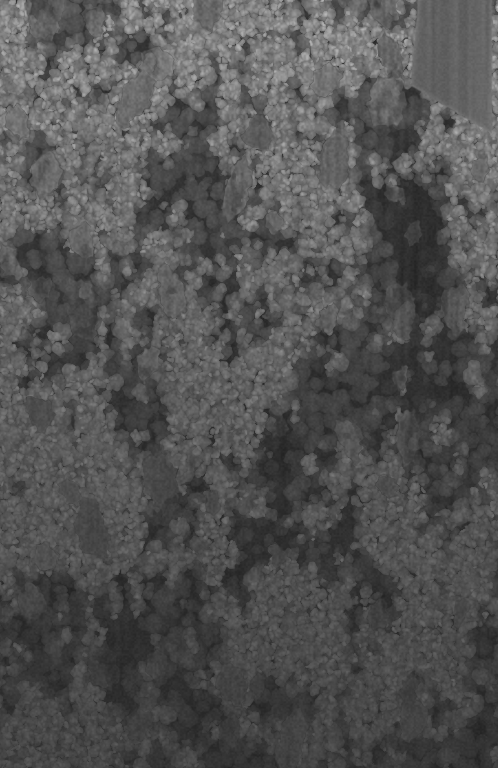
Give the GLSL for this texture, as a WebGL 1 fragment shader.

```glsl
precision highp float;
uniform vec2 u_resolution;

// Lengths are fractions of the canvas height
const float COARSE_SIZE = 0.0185;
const float MEDIUM_SIZE = 0.0115;
const float FINE_SIZE = 0.0076;
const vec2 CLUMP_FREQ = vec2(12.0, 6.5);
const float CLUMP_RAMP = 0.11;
const float GRAIN_RELIEF = 0.42;
const float CRYSTAL_CELL = 0.08;
const float CRYSTAL_CHANCE = 0.5;
const float EDGE_SOFT = 0.0016;
const float PORE_BOTTOM = 0.165;
const float PORE_TOP = 0.205;
const float SOLID_BOTTOM = 0.325;
const float SOLID_TOP = 0.68;
const float LIGHT_FALLOFF = 1.3;
const float GRIT = 0.34;
const float STREAK_AMOUNT = 0.045;
const float SENSOR_NOISE = 0.04;
const float PLATE_GREY = 0.385;
const float PLATE_RIM = 0.05;

float hash(vec2 p) {
  vec3 q = fract(vec3(p.xyx) * 0.1031);
  q += dot(q, q.yzx + 33.33);
  return fract((q.x + q.y) * q.z);
}

vec2 hash2(vec2 p) {
  return vec2(hash(p + 17.3), hash(p + 71.9));
}

float noise(vec2 p) {
  vec2 i = floor(p), f = fract(p);
  f = f * f * (3.0 - 2.0 * f);
  return mix(mix(hash(i), hash(i + vec2(1.0, 0.0)), f.x),
             mix(hash(i + vec2(0.0, 1.0)), hash(i + 1.0), f.x), f.y);
}

// Density of the packed powder; low values are pores
float density(vec2 p) {
  vec2 q = p * CLUMP_FREQ + 40.0;
  float sum = 0.0, amp = 0.31;
  for (int k = 0; k < 4; k++) {
    sum += amp * noise(q);
    q = q * 2.2 + 13.7;
    amp *= 0.9;
  }
  return sum / 1.066;
}

// Overlapping round grains whose height follows the density
float grains(vec2 p, float size, float threshold, float seed) {
  vec2 g = p / size, cell = floor(g);
  float best = 0.0;
  for (int j = -1; j <= 1; j++) {
    for (int i = -1; i <= 1; i++) {
      vec2 c = cell + vec2(float(i), float(j));
      vec2 center = c + 0.5 + 0.8 * (hash2(c + seed) - 0.5);
      float d = length(g - center) / mix(0.4, 0.8, hash(c + seed + 5.1));
      float level = smoothstep(threshold, threshold + CLUMP_RAMP, density(center * size));
      float shade = mix(0.58, 1.0, hash(c + seed + 9.4)) * (1.0 - GRAIN_RELIEF * d * d);
      best = max(best, level * shade * smoothstep(1.05, 0.8, d));
    }
  }
  return best;
}

// Scattered faceted crystals: x = tone, y = coverage
vec2 crystals(vec2 p) {
  vec2 cell = floor(p / CRYSTAL_CELL), result = vec2(0.0);
  for (int j = -1; j <= 1; j++) {
    for (int i = -1; i <= 1; i++) {
      vec2 c = cell + vec2(float(i), float(j));
      vec2 q = p - (c + 0.5 + 0.7 * (hash2(c) - 0.5)) * CRYSTAL_CELL;
      q.x += 0.5 * (hash(c + 3.3) - 0.5) * q.y;
      q.y *= mix(0.45, 0.95, hash(c + 8.2));
      float radius = mix(0.010, 0.024, hash(c + 6.7));
      float turn = hash(c + 2.6), d = -1.0;
      for (int k = 0; k < 6; k++) {
        float a = (float(k) + turn) * 1.0472;
        float reach = radius * mix(0.65, 1.15, hash(c + float(k) * 7.7));
        d = max(d, dot(q, vec2(cos(a), sin(a))) - reach);
      }
      float cover = smoothstep(EDGE_SOFT, -EDGE_SOFT, d) * step(hash(c + 4.8), CRYSTAL_CHANCE);
      float tone = mix(0.40, 0.62, hash(c + 1.9)) + 0.07 * smoothstep(-0.004, 0.0, d);
      result = mix(result, vec2(tone, 1.0), cover);
    }
  }
  return result;
}

// Large smooth plate cut by the upper right corner
float plateDistance(vec2 fromCorner) {
  float left = fromCorner.x - 0.104 - 0.09 * fromCorner.y;
  float lower = dot(fromCorner - vec2(0.114, 0.111), vec2(0.51, 0.86));
  return max(max(left, lower), 0.008 - fromCorner.x);
}

void main() {
  vec2 p = gl_FragCoord.xy / u_resolution.y;
  float aspect = u_resolution.x / u_resolution.y;

  // Ragged outlines, then powder from deep to near
  vec2 warp = vec2(noise(p * 170.0), noise(p * 170.0 + 50.0)) - 0.5;
  vec2 w = p + 0.005 * warp;
  float tone = 0.36 * grains(w + 0.21, COARSE_SIZE, 0.36, 11.0);
  tone = max(tone, 0.72 * grains(w, COARSE_SIZE, 0.43, 23.0));
  tone = max(tone, 0.9 * grains(w, MEDIUM_SIZE, 0.42, 37.0));
  vec2 crystal = crystals(p + 0.006 * warp);
  float exposed = smoothstep(0.38, 0.5, density(p));
  float stripes = 0.13 * (noise(vec2(p.x * 260.0, p.y * 12.0)) - 0.5);
  tone = mix(tone, crystal.x + stripes, crystal.y * mix(0.4, 0.95, exposed));
  float fine = grains(w, FINE_SIZE, 0.44, 53.0);
  tone = max(tone, fine * (1.0 - 0.6 * crystal.y));
  tone *= 1.0 + GRIT * (noise(p * vec2(330.0, 260.0)) - 0.5);

  // Illumination fades toward the bottom
  float light = pow(p.y, LIGHT_FALLOFF);
  float pore = mix(PORE_BOTTOM, PORE_TOP, light) + 0.03 * (noise(p * 22.0) - 0.5);
  float grey = mix(pore, mix(SOLID_BOTTOM, SOLID_TOP, light), tone);

  // Plate with a pale rim
  float d = plateDistance(vec2(aspect - p.x, 1.0 - p.y));
  float plate = PLATE_GREY + PLATE_RIM * smoothstep(-0.007, 0.0, d);
  grey = mix(grey, plate, smoothstep(EDGE_SOFT, -EDGE_SOFT, d));

  // Vertical milling streaks and sensor noise
  float streak = noise(vec2(p.x * 170.0, p.y * 5.0)) - 0.5;
  grey += STREAK_AMOUNT * streak * (0.35 + light);
  grey += SENSOR_NOISE * (noise(p * 420.0) - 0.5);
  gl_FragColor = vec4(vec3(grey), 1.0);
}
```
